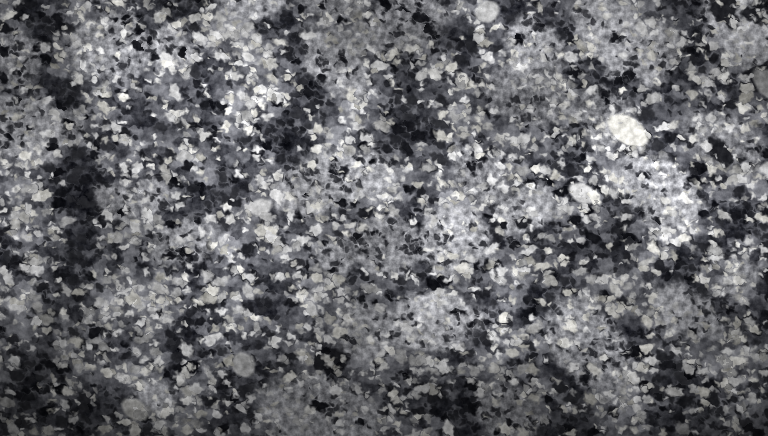
Give the GLSL for this texture, as a WebGL 2 fragment shader.

```glsl
#version 300 es
precision highp float;

uniform vec2 u_resolution;
out vec4 fragColor;

// Lengths are in canvas heights; scales are cells per canvas height
const float GROUND_SCALE = 38.0;
const float PHENOCRYST_SCALE = 6.2;
const float DARK_SCALE = 40.0;
const float PALE_SCALE = 43.0;
const float FLECK_SCALE = 72.0;
const float PHENOCRYST_SHARE = 0.42;
const float DARK_SHARE = 0.34;
const float PALE_SHARE = 0.34;
const float FLECK_SHARE = 0.2;
const float RARE_SHARE = 0.03;
const float CLUMP_SCALE = 8.0;
const float DARK_CLUMPING = -2.0;
const float PALE_CLUMPING = 1.5;
const float GRAIN_TILT = -0.3;
const float TILT_SPREAD = 1.7;
const float WARP = 0.007;
const float FINE_WARP = 0.0045;
const float BROAD_SHADE = 0.5;
const float LIGHT = 1.1;
const float FALLOFF = 0.85;
const vec2 LIGHT_CENTRE = vec2(0.52, 0.65);
const vec3 COOL = vec3(-0.006, -0.003, 0.014);
const vec3 WARM = vec3(0.012, 0.006, -0.02);

vec4 hash4(vec2 cell, float seed) {
    vec2 c = cell + seed * vec2(17.0, 41.0);
    vec4 q = fract(c.xyxy * vec4(0.1031, 0.1030, 0.0973, 0.1099));
    q += dot(q, q.wzxy + 33.33);
    return fract((q.xxyz + q.yzzw) * q.zywx);
}

float cornerSlope(vec2 cell, vec2 offset) {
    float a = 6.2832 * hash4(cell, 3.0).x;
    return dot(vec2(cos(a), sin(a)), offset);
}

float gradientNoise(vec2 p) {
    vec2 i = floor(p), f = p - i;
    vec2 u = f * f * f * (f * (f * 6.0 - 15.0) + 10.0);
    vec2 e = vec2(1.0, 0.0);
    float low = mix(cornerSlope(i, f), cornerSlope(i + e, f - e), u.x);
    float high = mix(cornerSlope(i + e.yx, f - e.yx), cornerSlope(i + 1.0, f - 1.0), u.x);
    return 1.4 * mix(low, high, u.y);
}

float fbm(vec2 p) {
    float sum = 0.0, amp = 0.5;
    for (int k = 0; k < 3; k++) {
        sum += amp * gradientNoise(p);
        p = p * 2.03 + 7.7;
        amp *= 0.5;
    }
    return sum;
}

vec2 noise2(vec2 p) { return vec2(gradientNoise(p), gradientNoise(p + 31.3)); }

// Scattered angular grains: x = coverage, y = random value of the grain
vec2 grains(vec2 pos, float scale, float share, float clumping, float soft, float seed) {
    vec2 p = pos * scale, cell = floor(p), best = vec2(0.0, 0.5);
    float edge = 0.8 * scale / u_resolution.y + soft;
    for (int k = 0; k < 9; k++) {
        vec2 id = cell + vec2(k % 3 - 1, k / 3 - 1);
        vec4 h = hash4(id, seed), g = hash4(id, seed + 5.0);
        vec2 centre = id + 0.15 + 0.7 * h.xy;
        float clump = gradientNoise(centre / scale * CLUMP_SCALE);
        if (h.w > share * (1.0 + clumping * clump)) continue;
        float a = GRAIN_TILT + TILT_SPREAD * (g.x - 0.5);
        vec2 d = mat2(cos(a), -sin(a), sin(a), cos(a)) * (p - centre);
        d = abs(vec2(d.x / mix(1.0, 1.9, g.y), d.y));
        float dist = mix(length(d), max(max(d.x, d.y), 0.75 * (d.x + d.y)), 0.6);
        float cover = 1.0 - smoothstep(-edge, edge, dist - mix(0.18, 0.5, h.z));
        if (cover > best.x) best = vec2(cover, g.z);
    }
    return best;
}

// Interlocking ground crystals, blended softly at their borders
float groundTone(vec2 pos) {
    vec2 p = pos * GROUND_SCALE * vec2(0.8, 1.15), cell = floor(p);
    vec2 sum = vec2(0.0);
    for (int k = 0; k < 9; k++) {
        vec2 id = cell + vec2(k % 3 - 1, k / 3 - 1);
        vec4 h = hash4(id, 11.0);
        vec2 d = p - id - h.xy;
        sum += exp(-12.0 * dot(d, d)) * vec2(h.z, 1.0);
    }
    return mix(0.2, 0.5, sum.x / max(sum.y, 1e-6));
}

void main() {
    vec2 pos = gl_FragCoord.xy / u_resolution.y;
    vec2 warped = pos + WARP * noise2(pos * 50.0) + FINE_WARP * noise2(pos * 115.0);
    float mottle = fbm(pos * 65.0);

    // Ground mass, lighter where pale grains gather
    float tone = groundTone(warped) + 0.14 * gradientNoise(pos * CLUMP_SCALE) + 0.2 * mottle;
    vec3 colour = vec3(tone) + COOL * 1.4;

    // Large pale crystals with mottled interiors
    vec2 bent = warped + 0.016 * noise2(pos * 18.0);
    vec2 large = grains(bent, PHENOCRYST_SCALE, PHENOCRYST_SHARE, 0.5, 0.06, 1.0);
    colour = mix(colour, vec3(mix(0.52, 0.68, large.y) + 0.5 * mottle) + COOL, large.x * 0.85);

    // Dark mica, coarse to fine, sparse inside the large crystals
    vec2 dark = grains(warped, DARK_SCALE, DARK_SHARE, DARK_CLUMPING, 0.07, 2.0);
    vec2 speck = grains(warped, FLECK_SCALE, FLECK_SHARE, DARK_CLUMPING, 0.08, 4.0);
    vec2 patchy = grains(bent, 13.0, RARE_SHARE, 0.0, 0.04, 6.0);
    dark.x *= mix(1.0, step(dark.y, 0.25), large.x);
    float mica = max(max(dark.x, speck.x * 0.85), patchy.x);
    colour = mix(colour, vec3(mix(0.05, 0.19, dark.y) + 0.07 * mottle) + COOL, mica * 0.95);

    // Pale feldspar, a few grains slightly warm
    vec2 pale = grains(warped, PALE_SCALE, PALE_SHARE, PALE_CLUMPING, 0.07, 7.0);
    vec2 fleck = grains(warped, FLECK_SCALE, FLECK_SHARE, PALE_CLUMPING, 0.08, 8.0);
    vec2 block = grains(pos, 14.0, RARE_SHARE, 0.0, 0.03, 9.0);
    pale.x *= mix(1.0, step(0.6, pale.y), large.x);
    vec2 spar = pale.x > fleck.x ? pale : fleck;
    spar = block.x > spar.x ? block : spar;
    vec3 sparColour = vec3(mix(0.6, 0.9, spar.y) + 0.25 * mottle) + WARM * smoothstep(0.4, 0.9, fract(spar.y * 7.0));
    colour = mix(colour, sparColour, spar.x * 0.92);

    // Broad shading and light falling off toward the borders
    vec2 q = (gl_FragCoord.xy / u_resolution - LIGHT_CENTRE) * vec2(0.85, 1.15);
    float light = (LIGHT - FALLOFF * dot(q, q)) * (1.0 + BROAD_SHADE * fbm(pos * 3.0 + 5.0));
    fragColor = vec4(clamp(colour * light, 0.0, 1.0), 1.0);
}
```
